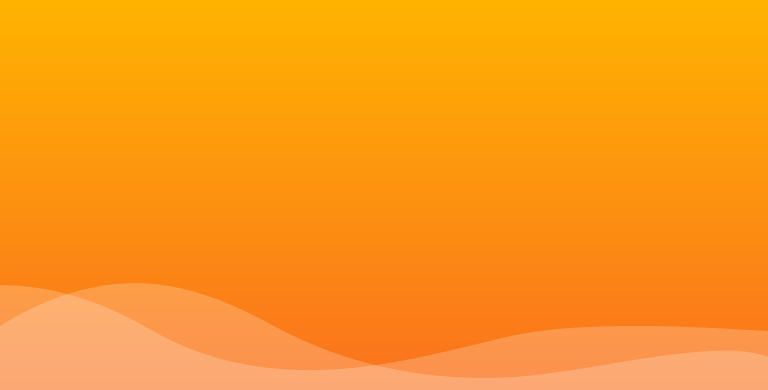
A WebGL 2 fragment shader for this background:

```glsl
#version 300 es
precision highp float;

uniform vec2 u_resolution;
out vec4 fragColor;

const vec3 SKY_TOP = vec3(1.0, 0.702, 0.0);
const vec3 SKY_BOTTOM = vec3(0.98, 0.443, 0.118);
const vec3 WAVE_TINT = vec3(1.0);
const float WAVE_OPACITY = 0.215;

// Wave crests, troughs and inflections: position, height, slope
const int KNOTS = 6;
const vec3 FALLING_WAVE[KNOTS] = vec3[KNOTS](
    vec3(0.0, 0.269, 0.0), vec3(0.195, 0.156, -1.14),
    vec3(0.404, 0.051, 0.0), vec3(0.651, 0.132, 0.48),
    vec3(0.833, 0.164, 0.0), vec3(1.0, 0.151, -0.12));
const vec3 RISING_WAVE[KNOTS] = vec3[KNOTS](
    vec3(0.0, 0.164, 1.22), vec3(0.176, 0.274, 0.0),
    vec3(0.352, 0.169, -1.08), vec3(0.632, 0.031, 0.0),
    vec3(0.951, 0.101, 0.0), vec3(1.0, 0.086, -0.55));

// Cubic Hermite curve between two knots
float hermite(vec3 a, vec3 b, float x) {
    float span = b.x - a.x;
    float t = (x - a.x) / span;
    float s = 1.0 - t;
    return mix(a.y, b.y, t * t * (3.0 - 2.0 * t))
         + span * t * s * (a.z * s - b.z * t);
}

float waveHeight(vec3 knots[KNOTS], float x) {
    float height = knots[0].y;
    for (int i = 0; i < KNOTS - 1; i++) {
        if (x >= knots[i].x) height = hermite(knots[i], knots[i + 1], x);
    }
    return height;
}

// Coverage below a wave, softened over about one pixel
float waveMask(vec3 knots[KNOTS], vec2 uv) {
    float depth = waveHeight(knots, uv.x) - uv.y;
    float gradient = length(vec2(dFdx(depth), dFdy(depth)));
    return clamp(0.5 + depth / max(gradient, 1e-5), 0.0, 1.0);
}

void main() {
    vec2 uv = gl_FragCoord.xy / u_resolution;

    // Vertical sky gradient
    vec3 color = mix(SKY_BOTTOM, SKY_TOP, uv.y);

    // Two translucent waves that brighten where they overlap
    color = mix(color, WAVE_TINT, WAVE_OPACITY * waveMask(FALLING_WAVE, uv));
    color = mix(color, WAVE_TINT, WAVE_OPACITY * waveMask(RISING_WAVE, uv));

    fragColor = vec4(color, 1.0);
}
```
